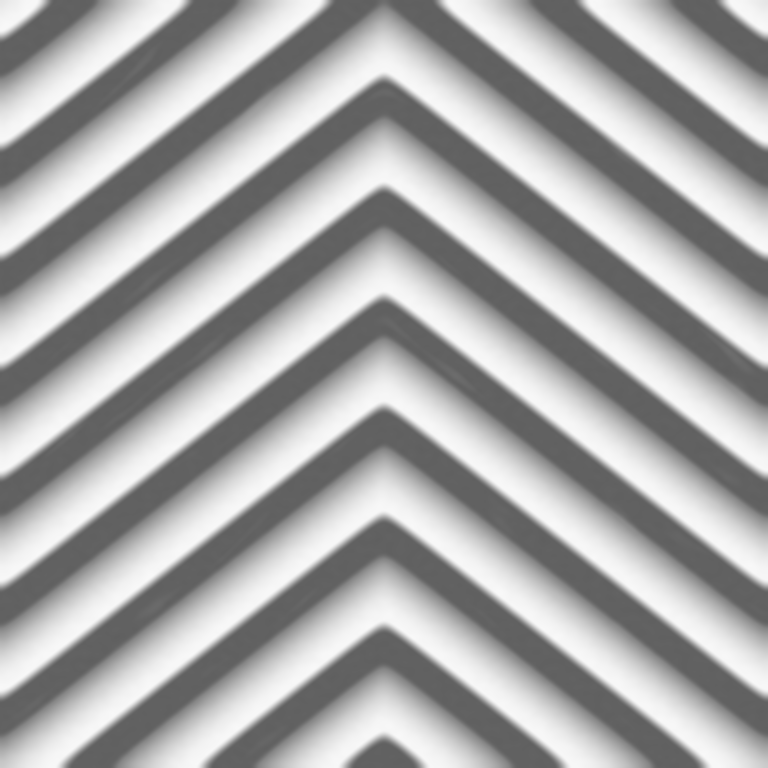
Write a three.js fragment shader that draws this pattern.

```glsl
#define REPEATS 7.0
#define SLOPE 0.78
#define ROUNDING 0.009
#define APEX_PHASE 0.711
#define RISE_START 0.115
#define RISE_END 0.745
#define FALL_END 0.875
#define DARK vec3(0.38)
#define LIGHT vec3(0.968)
#define SMEAR 0.05
#define GRAIN 0.012

varying vec2 vUv;

vec2 hashGradient(vec2 cell) {
  vec2 h = vec2(dot(cell, vec2(127.1, 311.7)), dot(cell, vec2(269.5, 183.3)));
  return 2.0 * fract(sin(h) * 43758.55) - 1.0;
}

float gradientNoise(vec2 p) {
  vec2 i = floor(p);
  vec2 f = fract(p);
  vec2 w = f * f * f * (f * (f * 6.0 - 15.0) + 10.0);
  vec2 e = vec2(1.0, 0.0);
  float a = dot(hashGradient(i), f);
  float b = dot(hashGradient(i + e.xy), f - e.xy);
  float c = dot(hashGradient(i + e.yx), f - e.yx);
  float d = dot(hashGradient(i + e.xx), f - e.xx);
  return mix(mix(a, b, w.x), mix(c, d, w.x), w.y);
}

float softAbs(float x) {
  return sqrt(x * x + ROUNDING * ROUNDING);
}

// Long fade from dark to light, then a short fall back to dark
float ridgeProfile(float phase) {
  float t = clamp((phase - RISE_START) / (RISE_END - RISE_START), 0.0, 1.0);
  float rise = t * (2.0 - t) * smoothstep(0.0, 0.14, t);
  return rise * (1.0 - smoothstep(RISE_END, FALL_END, phase));
}

void main() {
  // Chevron arms, rounded at the apex and where they meet the borders
  float arm = 0.5 - softAbs(0.5 - softAbs(vUv.x - 0.5));
  float depth = 1.0 - softAbs(1.0 - softAbs(1.0 - vUv.y));
  float bands = REPEATS * (depth - SLOPE * (arm - ROUNDING)) - APEX_PHASE;

  // The wrap point lies inside the flat dark stripe
  float level = ridgeProfile(fract(bands - 0.19));
  vec3 color = mix(DARK, LIGHT, level);

  // Sparse pale smears along the dark stripes, faint grain elsewhere
  float smear = gradientNoise(vec2(vUv.x * 13.0, bands * 6.0));
  color += SMEAR * smoothstep(0.2, 0.7, smear) * (1.0 - level);
  color += GRAIN * gradientNoise(vUv * vec2(70.0, 90.0));

  gl_FragColor = vec4(color, 1.0);
}
```
